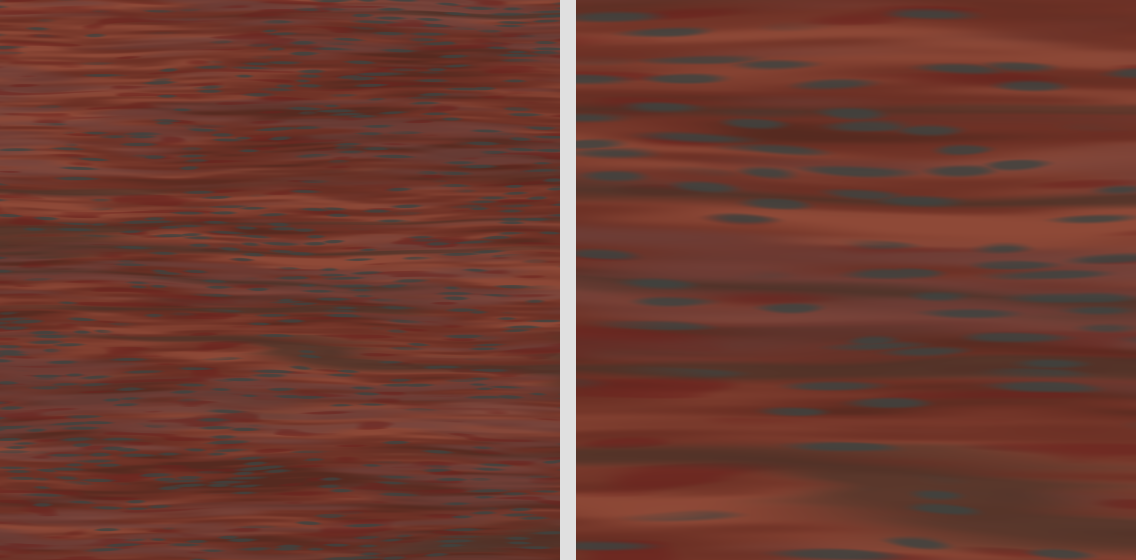
Left, the full canvas; right, a detail of the centre.
Give the GLSL for this texture, as a WebGL 1 fragment shader.

```glsl
precision highp float;
// Reddish hardwood with horizontal grain: stretched noise layers set the tone,
// layered sines bend the fibres, ridged noise draws the dark growth lines and
// stretched cellular noise scatters the soft blue-green pores.
uniform vec2 u_resolution;

#define DARK_WOOD  vec3(0.335, 0.165, 0.125)
#define MID_WOOD   vec3(0.425, 0.190, 0.145)
#define LIGHT_WOOD vec3(0.555, 0.285, 0.215)
#define GREY_WOOD  vec3(0.435, 0.265, 0.245)
#define RED_WOOD   vec3(0.420, 0.130, 0.115)
#define LINE_BROWN vec3(0.285, 0.195, 0.155)
#define PORE_TEAL  vec3(0.235, 0.265, 0.255)
#define PORE_GRID  vec2(19.0, 125.0)
#define PORE_SHARE 0.27
#define CONTRAST   1.15
#define WAVINESS   0.0035

float hash(vec2 p) {
  vec3 q = fract(vec3(p.xyx) * vec3(0.1031, 0.1030, 0.0973));
  q += dot(q, q.yzx + 33.33);
  return fract((q.x + q.y) * q.z);
}

float noise(vec2 p) {
  vec2 cell = floor(p);
  vec2 f = fract(p);
  f = f * f * (3.0 - 2.0 * f);
  vec2 right = vec2(1.0, 0.0);
  return mix(mix(hash(cell), hash(cell + right), f.x),
             mix(hash(cell + right.yx), hash(cell + 1.0), f.x), f.y);
}

// Noise in fibres; each row is shifted so that streak ends do not line up.
float fibre(vec2 p, vec2 scale, float seed) {
  vec2 q = p * scale + seed;
  float row = floor(q.y);
  float f = fract(q.y);
  float lower = noise(vec2(q.x + 31.0 * hash(vec2(row, seed)), row));
  float upper = noise(vec2(q.x + 31.0 * hash(vec2(row + 1.0, seed)), row + 1.0));
  return mix(lower, upper, f * f * (3.0 - 2.0 * f));
}

// Slow sideways drift of the fibres.
float grainBend(vec2 p) {
  return sin(p.x * 5.0 + p.y * 9.0) + 0.6 * sin(p.x * 11.0 - p.y * 23.0 + 1.7)
       + 0.3 * sin(p.x * 23.0 + p.y * 41.0 + 4.1);
}

// Elongated pores: one possible fleck per jittered cell.
float pores(vec2 p, float share) {
  vec2 q = p * PORE_GRID;
  vec2 base = floor(q);
  float ragged = 0.45 * (fibre(p, vec2(30.0, 240.0), 71.0) - 0.5);
  float cover = 0.0;
  for (int j = -1; j <= 1; j++) {
    for (int i = -1; i <= 1; i++) {
      vec2 cell = base + vec2(float(i), float(j));
      vec2 centre = cell + 0.15 + 0.7 * vec2(hash(cell + 5.0), hash(cell + 47.0));
      vec2 radius = vec2(0.35 + 0.45 * hash(cell + 83.0), 0.45);
      float d = length((q - centre) / radius) + ragged;
      float present = smoothstep(-0.04, 0.04, share - hash(cell + 19.0));
      cover = max(cover, present * (1.0 - smoothstep(0.35, 1.1, d)));
    }
  }
  return cover;
}

void main() {
  vec2 p = gl_FragCoord.xy / u_resolution.y;
  p.y += WAVINESS * grainBend(p);

  // Tone from broad bands down to hair-thin fibres.
  float broad = noise(p * vec2(1.6, 8.0) + 3.0) - 0.5;
  float band = noise(p * vec2(2.2, 30.0) + 17.0) - 0.5;
  float streak = fibre(p, vec2(5.0, 85.0), 29.0) - 0.5;
  float fine = fibre(p, vec2(11.0, 190.0), 43.0) - 0.5;
  float tone = 0.52 + CONTRAST * (0.38 * broad + 0.34 * band + 0.42 * streak + 0.34 * fine);

  vec3 color = mix(DARK_WOOD, MID_WOOD, smoothstep(0.1, 0.48, tone));
  color = mix(color, LIGHT_WOOD, smoothstep(0.42, 0.95, tone));

  // Dull and saturated patches.
  float dull = noise(p * vec2(2.5, 14.0) + 59.0) * 0.5 + fibre(p, vec2(7.0, 110.0), 61.0) * 0.5;
  color = mix(color, GREY_WOOD, 0.65 * smoothstep(0.45, 0.8, dull));
  float redness = fibre(p, vec2(13.0, 130.0), 97.0);
  color = mix(color, RED_WOOD, 0.55 * smoothstep(0.68, 0.92, redness));

  // Long dark growth lines, broken up by the fibres.
  float ridge = 1.0 - abs(2.0 * noise(p * vec2(1.3, 19.0) + 113.0) - 1.0);
  float growth = smoothstep(0.78, 1.0, ridge + 0.22 * streak + 0.15 * fine);
  growth *= smoothstep(0.3, 0.65, noise(p * vec2(2.0, 11.0) + 131.0));
  color = mix(color, LINE_BROWN, 0.75 * growth);

  // Pores gather in the darker bands.
  float cluster = noise(p * vec2(3.0, 13.0) + 151.0) - 0.5 - 0.5 * broad - 0.5 * band;
  float pore = pores(p, PORE_SHARE * clamp(0.75 + 1.6 * cluster, 0.0, 2.0));
  color = mix(color, PORE_TEAL, 0.8 * pore);

  gl_FragColor = vec4(color, 1.0);
}
```
